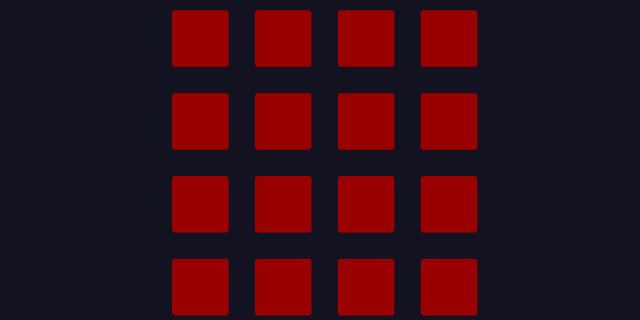
A Shadertoy shader for this pattern:

```glsl
// Lengths are fractions of the canvas height.
const vec2 GRID_COUNT = vec2(4.0, 4.0);
const vec2 GRID_CENTER = vec2(0.0146, -0.0090);
const float PITCH = 0.2590;
const float HALF_SIDE = 0.0883;
const float CORNER_RADIUS = 0.0095;
const float RIM_WIDTH = 0.0040;

const vec3 BACKGROUND = vec3(0.07, 0.07, 0.13);
const vec3 TILE_RED = vec3(0.60, 0.0, 0.0);
const vec3 RIM_RED = vec3(0.64, 0.0, 0.0);

float roundedSquare(vec2 p, float halfSide, float radius) {
    vec2 q = abs(p) - halfSide + radius;
    return length(max(q, 0.0)) + min(max(q.x, q.y), 0.0) - radius;
}

// Offset from the center of the nearest tile in the finite grid.
vec2 tileOffset(vec2 p) {
    vec2 lastTile = 0.5 * (GRID_COUNT - 1.0);
    vec2 phase = fract(lastTile);
    vec2 tile = clamp(round(p / PITCH - phase) + phase, -lastTile, lastTile);
    return p - PITCH * tile;
}

// Coverage of the region where the distance is negative.
float coverage(float distance, float pixel) {
    return clamp(0.5 - distance / pixel, 0.0, 1.0);
}

void mainImage(out vec4 fragColor, in vec2 fragCoord) {
    float pixel = 1.0 / iResolution.y;
    vec2 p = (fragCoord - 0.5 * iResolution.xy) * pixel - GRID_CENTER;
    float d = roundedSquare(tileOffset(p), HALF_SIDE, CORNER_RADIUS);

    // Flat tile with a faint brighter rim.
    vec3 tileColor = mix(RIM_RED, TILE_RED, coverage(d + RIM_WIDTH, pixel));
    vec3 color = mix(BACKGROUND, tileColor, coverage(d, pixel));
    fragColor = vec4(color, 1.0);
}
```
